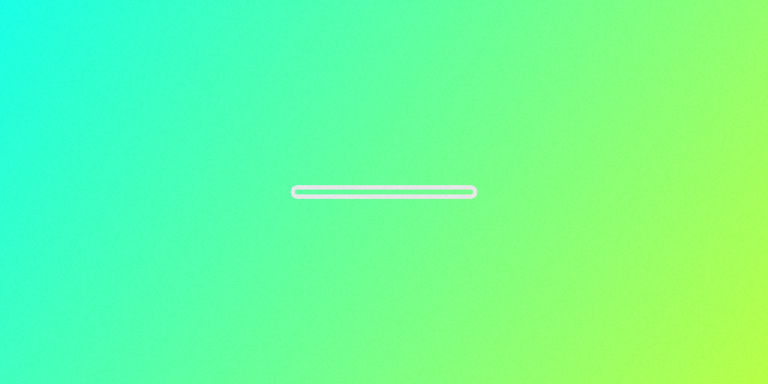
This background is drawn by a Shadertoy shader. Its source:

```glsl
const vec3 CYAN = vec3(0.10, 1.0, 0.90);
const vec3 LIME = vec3(0.72, 1.0, 0.28);
const vec3 OUTLINE = vec3(0.91, 0.90, 0.91);

float hash(vec2 cell) {
    vec3 p = fract(vec3(cell.xyx) * 0.1031);
    p += dot(p, p.yzx + 33.33);
    return fract((p.x + p.y) * p.z);
}

// Distance to the outline of a horizontal capsule
float capsuleRing(vec2 p, float halfLength, float radius, float halfWidth) {
    p.x -= clamp(p.x, -halfLength, halfLength);
    return abs(length(p) - radius) - halfWidth;
}

float coverage(float dist, float pixel) {
    return 1.0 - smoothstep(-0.5 * pixel, 0.5 * pixel, dist);
}

vec3 diagonalGradient(vec2 uv, vec3 start, vec3 end, float slant) {
    return mix(start, end, mix(uv.x, 1.0 - uv.y, slant));
}

float grain(vec2 p, float cells, float strength) {
    return (hash(floor(p * cells)) - 0.5) * strength;
}

void mainImage(out vec4 fragColor, in vec2 fragCoord) {
    vec2 uv = fragCoord / iResolution.xy;
    float pixel = 1.0 / iResolution.y;
    vec2 centered = (fragCoord - 0.5 * iResolution.xy) * pixel;

    // Background from upper left to lower right
    vec3 color = diagonalGradient(uv, CYAN, LIME, 0.24);

    // Hollow central bar
    float ring = capsuleRing(centered, 0.2254, 0.0120, 0.0056);
    color = mix(color, OUTLINE, coverage(ring, pixel));

    // Fine film grain
    color += grain(fragCoord * pixel, 256.0, 0.02);
    fragColor = vec4(clamp(color, 0.0, 1.0), 1.0);
}
```
